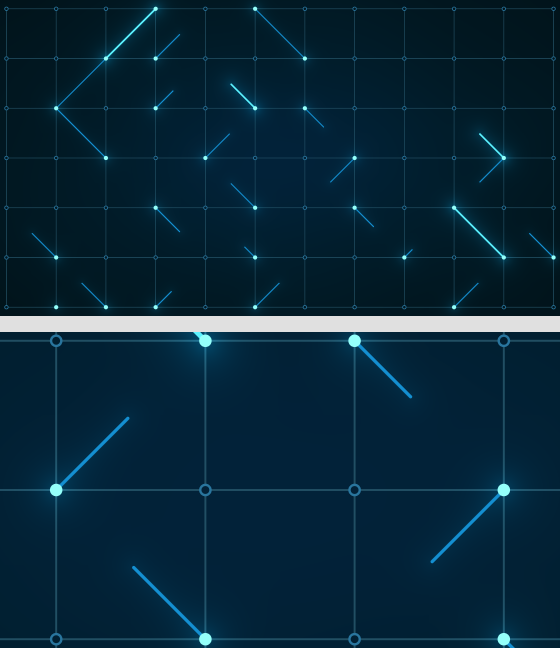
Top: the whole. Bottom: its middle third, enlarged.
A Shadertoy shader for this background:

```glsl
// Dark teal circuit grid: ringed nodes, thin lines and glowing diagonal traces.

const vec2 CELLS = vec2(11.0, 6.0);      // grid cells across and down
const float CELL_SIZE = 0.1574;          // cell side, in canvas heights
const float NODE_RADIUS = 0.038;         // lengths below are in cells
const float TRACE_DENSITY = 0.30;

const vec3 EDGE_COLOR = vec3(0.004, 0.062, 0.080);
const vec3 CENTER_COLOR = vec3(0.006, 0.128, 0.190);
const vec3 GRID_COLOR = vec3(0.15, 0.34, 0.42);
const vec3 RING_COLOR = vec3(0.16, 0.46, 0.62);
const vec3 TRACE_COLOR = vec3(0.08, 0.56, 0.82);
const vec3 HOT_COLOR = vec3(0.36, 0.95, 1.00);
const vec3 LIT_COLOR = vec3(0.58, 1.00, 0.98);
const vec3 GLOW_COLOR = vec3(0.01, 0.42, 0.56);

// Integer hash of a grid position, three values in 0..1
vec3 hash3(vec2 p, int seed) {
    uvec3 v = uvec3(ivec3(ivec2(p) + 64, seed));
    v = v * 1664525u + 1013904223u;
    v.x += v.y * v.z; v.y += v.z * v.x; v.z += v.x * v.y;
    v ^= v >> 16u;
    v.x += v.y * v.z; v.y += v.z * v.x; v.z += v.x * v.y;
    return vec3(v >> 8u) / 16777216.0;
}

// Coverage of a shape from its signed distance
float cover(float d, float px) {
    return clamp(0.5 - d / px, 0.0, 1.0);
}

float segmentDistance(vec2 p, vec2 a, vec2 b) {
    vec2 ab = b - a;
    return length(p - a - ab * clamp(dot(p - a, ab) / dot(ab, ab), 0.0, 1.0));
}

// Thin lines, ending at the outermost nodes
float gridLines(vec2 p, float width, float px) {
    vec2 d = abs(fract(p + 0.5) - 0.5);
    vec2 outside = max(max(-p, p - CELLS), 0.0);
    vec2 lines = vec2(cover(length(vec2(d.x, outside.y)) - width * 0.5, px),
                      cover(length(vec2(d.y, outside.x)) - width * 0.5, px));
    lines *= step(outside, vec2(0.02));
    return max(lines.x, lines.y);
}

// Soft oval light with slow uneven patches
vec3 backdrop(vec2 p) {
    vec2 c = (p - CELLS * 0.5) / vec2(7.6, 4.7);
    float patches = sin(p.x * 0.9 + sin(p.y * 0.7)) * sin(p.y * 1.1 + 0.6 * p.x);
    float light = exp(-1.5 * dot(c, c)) + 0.04 * patches;
    vec3 color = mix(EDGE_COLOR, CENTER_COLOR, clamp(light, 0.0, 1.0));
    return color + vec3(0.0, 0.005, 0.035) * exp(-9.0 * dot(c, c));
}

// Trace of one cell: its ends, and its heat (0 plain, 1 bright)
bool cellTrace(vec2 cell, out vec2 a, out vec2 b, out float heat) {
    vec3 pick = hash3(cell, 7);
    vec3 shape = hash3(cell, 23);
    vec2 corner = step(0.5, pick.yz);
    float reach = shape.x < 0.32 ? 1.0
                : shape.x < 0.67 ? 0.48 : mix(0.15, 0.38, shape.y);
    a = cell + corner;
    b = a + (1.0 - 2.0 * corner) * reach;
    heat = step(0.84, shape.z) * step(0.45, reach);
    bool inside = all(greaterThanEqual(cell, vec2(0.0))) && all(lessThan(cell, CELLS));
    return inside && pick.x < TRACE_DENSITY;
}

void mainImage(out vec4 fragColor, in vec2 fragCoord) {
    float scale = iResolution.y * CELL_SIZE;
    float px = 1.0 / scale;
    vec2 p = (fragCoord - 0.5 * iResolution.xy) / scale + CELLS * 0.5;

    vec3 back = backdrop(p);
    vec3 color = mix(back, GRID_COLOR, 0.85 * gridLines(p, 0.013, px));

    // Nearest node, a few of them lit on their own
    vec2 node = clamp(floor(p + 0.5), vec2(0.0), CELLS);
    float nodeDistance = length(p - node);
    float lit = step(0.955, hash3(node, 41).x);

    // Diagonal traces of the surrounding cells
    float plain = 0.0, hot = 0.0, glow = 0.0;
    for (int j = -1; j <= 1; j++)
    for (int i = -1; i <= 1; i++) {
        vec2 a, b;
        float heat;
        if (!cellTrace(floor(p) + vec2(i, j), a, b, heat)) continue;
        float d = segmentDistance(p, a, b);
        float line = cover(d - mix(0.011, 0.017, heat), px);
        plain = max(plain, line * (1.0 - heat));
        hot = max(hot, line * heat);
        glow += mix(0.10, 0.26, heat) * exp(-d * mix(11.0, 6.5, heat));
        if (min(length(node - a), length(node - b)) < 0.01) lit = 1.0;
    }
    glow += lit * 0.22 * exp(-nodeDistance * 9.0);
    color += GLOW_COLOR * glow;
    color = mix(color, TRACE_COLOR, plain);
    color = mix(color, HOT_COLOR, hot);

    // Nodes: hollow ring, or filled when lit
    float disc = cover(nodeDistance - NODE_RADIUS, px);
    float ring = cover(abs(nodeDistance - NODE_RADIUS * 0.9) - 0.008, px);
    vec3 hollow = mix(mix(color, back, disc), RING_COLOR, ring);
    vec3 filled = mix(color, LIT_COLOR, cover(nodeDistance - NODE_RADIUS * 1.1, px));
    color = mix(hollow, filled, lit);

    fragColor = vec4(color, 1.0);
}
```
